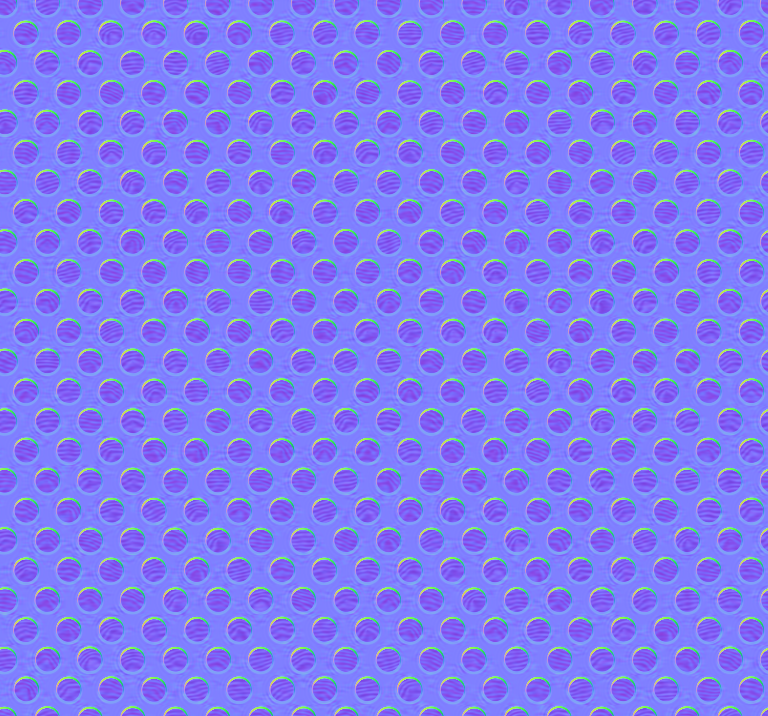
Write a WebGL 2 fragment shader that draws this texture map.

```glsl
#version 300 es
precision highp float;

uniform vec2 u_resolution;
out vec4 outColor;

// Layout: lengths are in column widths
const vec2 GRID = vec2(18.0, 24.0);       // dots per row, rows (even)
const vec2 FIRST_DOT = vec2(0.11, 0.124); // offset from the top left, in cells
const float JITTER = 0.008;

// Dot profile
const float RIM_RADIUS = 0.288;
const float RIM_HALF_WIDTH = 0.019;
const float RIM_VARIATION = 0.3;
const float TOP_SLOPE = 2.9;
const float SIDE_SLOPE = 0.8;
const float LIP_RADIUS = 0.300;
const float LIP_HALF_WIDTH = 0.030;
const float LIP_SLOPE = 0.26;
const float FLOOR_TILT = -0.29;

// Fine surface wear
const vec2 RIPPLE_GRID = vec2(90.0, 216.0);
const vec2 PATCH_GRID = vec2(36.0, 48.0);
const float FLOOR_RIPPLE = 0.26;
const float GROUND_RIPPLE = 0.32;
const float STRIPE_FREQUENCY = 70.0;
const float STRIPE_SLOPE = 0.13;
const float HALO_SLOPE = 0.20;
const float HALO_FREQUENCY = 72.0;
const float HALO_FADE = 9.0;

vec2 hash2(vec2 p) {
    vec3 q = fract(vec3(p.xyx) * vec3(0.1031, 0.1030, 0.0973));
    q += dot(q, q.yzx + 33.33);
    return fract((q.xx + q.yz) * q.zy);
}

float cornerGradient(vec2 corner, vec2 offset, vec2 period, float seed) {
    float angle = 6.28319 * hash2(mod(corner, period) + seed).x;
    return dot(vec2(cos(angle), sin(angle)), offset);
}

// Gradient noise that wraps over the unit square
float wrappedNoise(vec2 uv, vec2 period, float seed) {
    vec2 p = uv * period;
    vec2 i = floor(p);
    vec2 f = p - i;
    vec2 w = f * f * f * (f * (f * 6.0 - 15.0) + 10.0);
    vec2 e = vec2(1.0, 0.0);
    float low = mix(cornerGradient(i, f, period, seed),
                    cornerGradient(i + e.xy, f - e.xy, period, seed), w.x);
    float high = mix(cornerGradient(i + e.yx, f - e.yx, period, seed),
                     cornerGradient(i + e.xx, f - e.xx, period, seed), w.x);
    return mix(low, high, w.y);
}

float band(float dist, float radius, float halfWidth, float blur) {
    return 1.0 - smoothstep(halfWidth - blur, halfWidth + blur, abs(dist - radius));
}

void main() {
    vec2 uv = gl_FragCoord.xy / u_resolution;
    float pixel = GRID.x / u_resolution.x;
    float rowHeight = u_resolution.y / u_resolution.x * GRID.x / GRID.y;

    // Staggered cells, rows counted from the top
    vec2 p = vec2(uv.x, 1.0 - uv.y) * GRID - FIRST_DOT;
    float row = floor(p.y + 0.5);
    p.x -= 0.5 * mod(row, 2.0);
    vec2 cell = vec2(floor(p.x + 0.5), row);
    vec2 local = (p - cell) * vec2(1.0, -rowHeight);

    // Small differences between dots
    vec2 id = mod(cell, GRID);
    vec2 shift = hash2(id + 7.0) - 0.5;
    vec2 vary = hash2(id + 61.0) - 0.5;
    local -= shift * 2.0 * JITTER;
    float dist = length(local);
    vec2 dir = local / max(dist, 0.0001);

    // Steep crescent on top, thinning along the sides
    float blur = max(0.6 * pixel, 0.012);
    float upper = smoothstep(0.1, 0.85, dir.y + 0.25 * vary.x * dir.x);
    float sides = smoothstep(-0.6, 0.1, dir.y);
    float rim = band(dist, RIM_RADIUS, RIM_HALF_WIDTH * mix(0.5, 1.0, upper), blur);
    float steepness = mix(SIDE_SLOPE * sides, TOP_SLOPE, upper);
    steepness *= 1.0 + RIM_VARIATION * vary.y;
    vec2 slope = rim * steepness * vec2(-dir.x, max(dir.y, 0.0) + 0.2 * sides);

    // Pale lower lip and tilted floor
    float lip = band(dist, LIP_RADIUS, LIP_HALF_WIDTH, blur);
    slope.y += LIP_SLOPE * lip * (1.0 - smoothstep(-0.6, 0.2, dir.y));
    float edge = RIM_RADIUS - RIM_HALF_WIDTH;
    float inside = 1.0 - smoothstep(-blur, blur, dist - edge);
    slope.y += FLOOR_TILT * inside * (1.0 + 0.12 * vary.x);

    // Fine stripes on the floor, some bowed or slanted
    float patchNoise = wrappedNoise(uv, PATCH_GRID, 83.0);
    float bow = mix(local.y, dist, 0.25 + 0.5 * vary.y) + 0.7 * vary.x * local.x;
    float stripe = sin(bow * STRIPE_FREQUENCY + 5.0 * patchNoise + 6.0 * shift.x);
    slope += inside * STRIPE_SLOPE * stripe * vec2(-0.35 * sign(vary.x), 1.0);

    // Horizontal ripples, patchy on the ground between dots
    float ripple = wrappedNoise(uv, RIPPLE_GRID, 11.0);
    float sideRipple = wrappedNoise(uv, RIPPLE_GRID, 147.0);
    float patches = smoothstep(-0.3, 0.35, patchNoise);
    float wear = mix(GROUND_RIPPLE * patches, FLOOR_RIPPLE, inside);
    slope += wear * vec2(0.4 * sideRipple, ripple);

    // Faint broken rings around each rim
    float outer = max(dist - RIM_RADIUS - RIM_HALF_WIDTH, 0.0);
    float halo = sin(outer * HALO_FREQUENCY + 2.0 * patchNoise * step(0.001, outer));
    halo *= exp(-outer * HALO_FADE) * smoothstep(0.0, 0.03, outer);
    slope += HALO_SLOPE * halo * (0.3 + patches) * vec2(-0.5 * dir.x, abs(dir.y));

    // Encode the surface direction
    vec3 normal = normalize(vec3(slope, 1.0));
    outColor = vec4(normal.xy * 0.5 + 0.5, normal.z, 1.0);
}
```
